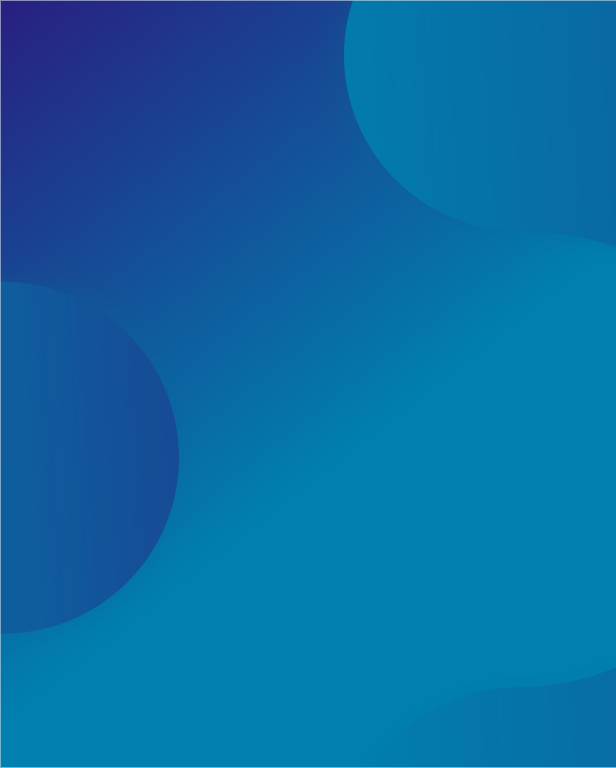
This background is drawn by a Shadertoy shader. Its source:

```glsl
// A diagonal indigo-to-teal gradient with a disc at the left and two flared
// blobs at the right. Shapes are distance functions with soft halos and faintly
// banded fills; lengths are in canvas heights.

const vec3 INDIGO = vec3(0.160, 0.120, 0.500);
const vec3 TEAL   = vec3(0.000, 0.500, 0.692);
const vec3 HALO   = vec3(0.030, 0.390, 0.600);
const vec3 PAPER  = vec3(0.800, 0.850, 0.900);
const float RADIUS = 0.229;

// Signed distance to a disc.
float disc(vec2 q, float radius) {
    return length(q) - radius;
}

// Disc on the left of its centre; on the right its rim flares towards +y.
float flaredBlob(vec2 q, float radius, float flareRadius) {
    float slope = q.x / flareRadius;
    float rim = radius + 0.5 * q.x * slope;
    float flare = (q.y - rim) / sqrt(1.0 + slope * slope);
    return q.x < 0.0 ? disc(q, radius) : flare;
}

// Ramp from 0 to 1 along x, slightly tilted and gently terraced.
float bandedRamp(vec2 p, float start, float end, float bands) {
    float x = p.x + 0.07 * (p.y - 0.5);
    float t = clamp((x - start) / (end - start), 0.0, 1.0) * bands;
    float terrace = floor(t) + smoothstep(0.55, 1.0, fract(t));
    return mix(t, terrace, 0.35) / bands;
}

// Point on the shared indigo-to-teal scale.
vec3 palette(float t) {
    return mix(INDIGO, TEAL, clamp(t, 0.0, 1.0));
}

// Lay a filled shape with an outer halo over a base colour.
vec3 layShape(vec3 base, vec3 fill, float d, float haloStrength, float pixel) {
    float halo = haloStrength * exp(-max(d, 0.0) / 0.012);
    float cover = clamp(0.5 - d / pixel, 0.0, 1.0);
    return mix(mix(base, HALO, halo), fill, cover);
}

void mainImage(out vec4 fragColor, in vec2 fragCoord) {
    float pixel = 1.0 / iResolution.y;
    vec2 p = fragCoord * pixel;

    // Background: dark at the upper left, flat teal at the lower right.
    float along = dot(vec2(p.x, 1.0 - p.y), vec2(0.615, 0.788));
    vec3 color = palette(along / 0.75);

    // Left disc, darkening towards its rim.
    float leftDist = disc(p - vec2(0.004, 0.404), RADIUS);
    float leftRamp = bandedRamp(p, 0.0, 0.235, 4.0);
    color = layShape(color, palette(mix(0.65, 0.44, leftRamp)), leftDist, 0.22, pixel);

    // Upper blob, flaring downwards.
    vec2 upper = (p - vec2(0.677, 0.928)) * vec2(1.0, -1.0);
    float upperDist = flaredBlob(upper, RADIUS, 0.384);
    float upperRamp = bandedRamp(p, 0.45, 0.83, 5.0);
    color = layShape(color, palette(mix(0.96, 0.76, upperRamp)), upperDist, 0.22, pixel);

    // Lower blob, flaring upwards.
    vec2 lower = p - vec2(0.677, -0.124);
    float lowerDist = flaredBlob(lower, RADIUS, 0.302);
    float lowerRamp = bandedRamp(p, 0.45, 0.78, 5.0);
    color = layShape(color, palette(mix(0.97, 0.80, lowerRamp)), lowerDist, 0.12, pixel);

    // Hairline pale margin at the left, top and bottom.
    float margin = min(p.x, min(p.y, 1.0 - p.y));
    float edge = clamp(0.5 + (0.0013 - margin) / pixel, 0.0, 1.0);
    color = mix(color, PAPER, 0.6 * edge);

    fragColor = vec4(color, 1.0);
}
```
